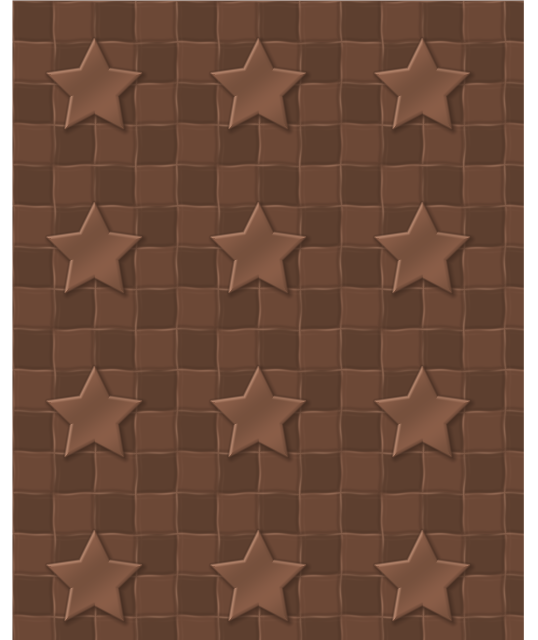
A WebGL 1 fragment shader for this pattern:

```glsl
precision highp float;

uniform vec2 u_resolution;

const float PI = 3.14159;
const float CELL = 0.06405;              // tile side, in canvas heights
const vec2 GRID_ORIGIN = vec2(0.0193, 0.0011);
const vec2 PANEL_SIDES = vec2(0.0195, 0.8184);
const float STAR_PERIOD = 4.0;           // tiles between stars
const vec2 STAR_CENTER = vec2(2.0, 2.14);

const vec3 DARK_TILE = vec3(0.365, 0.247, 0.184);
const vec3 LIGHT_TILE = vec3(0.424, 0.282, 0.212);
const vec3 STAR_BROWN = vec3(0.465, 0.317, 0.240);
const vec3 STAR_COPPER = vec3(0.540, 0.365, 0.280);
const vec3 HIGHLIGHT = vec3(0.74, 0.55, 0.45);
const vec3 SHADOW = vec3(0.23, 0.15, 0.11);

// Signed distance to a five-pointed star with its tip up
float starDistance(vec2 p, float radius, float innerRatio) {
  vec2 k = vec2(0.80902, -0.58779);
  vec2 m = vec2(-k.x, k.y);
  p.x = abs(p.x);
  p -= 2.0 * max(dot(k, p), 0.0) * k;
  p -= 2.0 * max(dot(m, p), 0.0) * m;
  p.x = abs(p.x);
  p.y -= radius;
  vec2 side = innerRatio * vec2(-k.y, k.x) - vec2(0.0, 1.0);
  float t = clamp(dot(p, side) / dot(side, side), 0.0, radius);
  return length(p - side * t) * sign(p.y * side.x - p.x * side.y);
}

// Soft line beside each whole-number coordinate
float ridge(float x, float offset, float width) {
  float d = (fract(x - offset + 0.5) - 0.5) / width;
  return exp(-d * d);
}

// Uneven wear that repeats with the stars
float wear(vec2 q, float phase) {
  float a = sin(1.5 * PI * q.x + PI * q.y + phase);
  float b = sin(2.5 * PI * q.y - 0.5 * PI * q.x + 2.0 * phase);
  return 0.55 + 0.25 * a + 0.20 * b;
}

// Hand-cut bend of the tile edges
vec2 bendEdges(vec2 q, float amount) {
  vec2 bend = sin(PI * q.yx + vec2(0.4, 1.1));
  bend += 0.6 * sin(2.5 * PI * q.yx + vec2(2.0, 0.7));
  return q + amount * bend;
}

vec3 tiles(vec2 q, float pixel) {
  vec2 b = bendEdges(q, 0.016);
  vec2 wave = sin(PI * b);
  float blur = 0.03 + pixel;
  float checker = smoothstep(-blur, blur, wave.x * wave.y);
  vec3 color = mix(LIGHT_TILE, DARK_TILE, checker);

  // Lit left and top rims, dark creases before them
  float rimX = ridge(b.x, 0.025, 0.026) * wear(q, 0.3);
  float rimY = ridge(b.y, 0.025, 0.026) * wear(q.yx, 1.7);
  float crease = max(ridge(b.x, -0.04, 0.04), ridge(b.y, -0.04, 0.04));
  color = mix(color, SHADOW, 0.22 * crease);
  color = mix(color, HIGHLIGHT, 0.48 * max(rimX, rimY));

  // Faint inner bevel
  float bevel = max(ridge(b.x, 0.13, 0.025) * wear(q, 2.9),
                    ridge(b.y, 0.13, 0.025) * wear(q.yx, 4.1));
  return mix(color, HIGHLIGHT, 0.055 * bevel);
}

vec3 addStar(vec3 ground, vec2 q, float pixel) {
  vec2 index = floor(q / STAR_PERIOD);
  vec2 s = mod(q, STAR_PERIOD) - STAR_CENTER;
  s.y = -s.y;
  float d = starDistance(s, 1.20, 0.5) - 0.015;

  // Dropped shadow, heavier at the lower right
  float dropped = starDistance(s - vec2(0.045, -0.05), 1.20, 0.5);
  vec3 color = mix(ground, SHADOW, 0.60 * (1.0 - smoothstep(-0.03, 0.15, dropped)));
  color = mix(color, SHADOW, 0.25 * (1.0 - smoothstep(0.0, 0.07, d)));

  // Diagonal sheen, shifted slightly from star to star
  float shift = 0.4 * sin(2.1 * index.x + 1.7 * index.y);
  float sheen = 0.5 + 0.5 * sin(2.6 * s.x - 3.4 * s.y - 0.6 + shift);
  vec3 surface = mix(STAR_BROWN, STAR_COPPER, sheen);

  // Bevel lit from the upper left
  vec2 toLight = vec2(-0.75, 0.66);
  float stepSize = 0.02;
  float lit = starDistance(s + stepSize * toLight, 1.20, 0.5) - 0.015;
  float facing = (lit - d) / stepSize;
  float bevel = smoothstep(-0.10, -0.02, d);
  surface = mix(surface, HIGHLIGHT, 0.85 * bevel * smoothstep(0.0, 0.9, facing));
  surface = mix(surface, SHADOW, 0.28 * bevel * smoothstep(0.1, 0.9, -facing));

  float edge = pixel + 0.008;
  return mix(color, surface, 1.0 - smoothstep(-edge, edge, d));
}

void main() {
  vec2 p = gl_FragCoord.xy / u_resolution.y;
  float pixel = 1.0 / u_resolution.y;
  vec2 q = (vec2(p.x, 1.0 - p.y) - GRID_ORIGIN) / CELL;

  vec3 color = addStar(tiles(q, pixel / CELL), q, pixel / CELL);

  // Pale top rim and white side margins
  color = mix(color, vec3(0.68, 0.62, 0.59), smoothstep(0.9975, 0.9995, p.y));
  float panel = smoothstep(-0.6 * pixel, 0.6 * pixel, p.x - PANEL_SIDES.x);
  panel *= smoothstep(-0.6 * pixel, 0.6 * pixel, PANEL_SIDES.y - p.x);
  gl_FragColor = vec4(mix(vec3(1.0), color, panel), 1.0);
}
```
